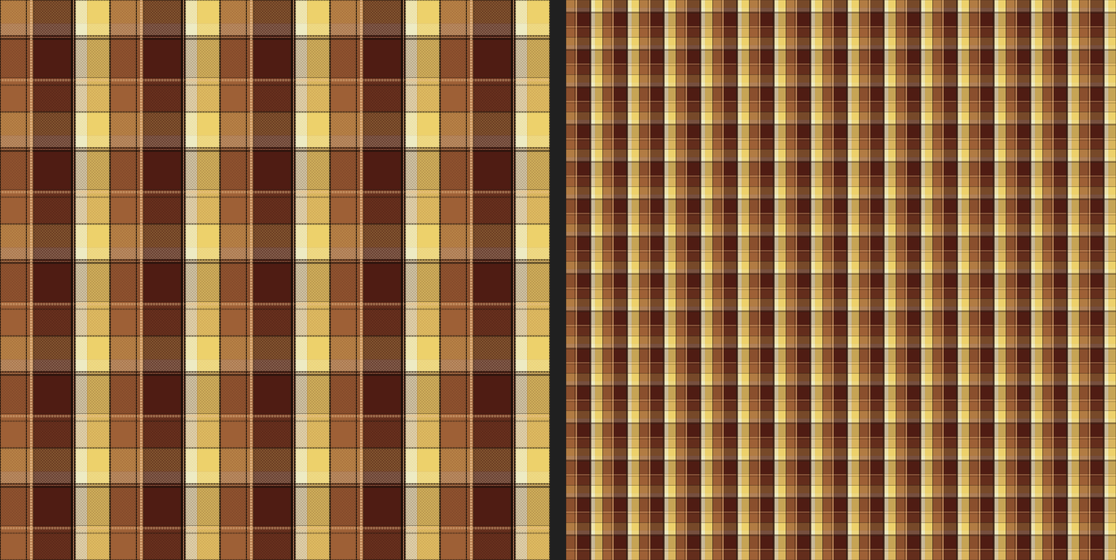
Left, the tile; right, the same tile 3 across and 3 down.
Write a WebGL 2 fragment shader that draws this pattern.

```glsl
#version 300 es
precision highp float;
// Woven plaid in rust, maroon, cream and yellow, with dotted pinstripes.

uniform vec2 u_resolution;
out vec4 fragColor;

const vec2 REPEATS = vec2(5.0);      // setts across and up
const float THREADS = 40.0;          // weave dots per sett
const float WEFT_SHARE = 0.25;       // how much of the horizontal yarn shows
const float WEAVE_CONTRAST = 0.6;
const float WEFT_LINE_OPACITY = 0.55;
const float WARP_LINE_OPACITY = 0.95;
const float TAU = 6.2831853;

const vec3 RUST = vec3(0.62, 0.375, 0.21);
const vec3 MAROON = vec3(0.31, 0.11, 0.075);
const vec3 CREAM = vec3(0.93, 0.92, 0.77);
const vec3 YELLOW = vec3(0.93, 0.82, 0.42);
const vec3 BLACK = vec3(0.07, 0.05, 0.03);
const vec3 PEACH = vec3(0.95, 0.78, 0.58);

// Where each band of the sett begins; rust begins at 0
const float MAROON_START = 0.305;
const float CREAM_START = 0.685;
const float YELLOW_START = 0.792;

// Pinstripes: centre, width, opacity, depth of the dots
const int DARK_COUNT = 5;
const vec4 DARK_LINES[DARK_COUNT] = vec4[](
  vec4(0.000, 0.014, 1.00, 0.45),
  vec4(0.240, 0.011, 0.85, 0.50),
  vec4(0.307, 0.007, 0.70, 0.50),
  vec4(0.653, 0.018, 1.00, 0.10),
  vec4(0.680, 0.015, 1.00, 0.55));
const int LIGHT_COUNT = 2;
const vec4 LIGHT_LINES[LIGHT_COUNT] = vec4[](
  vec4(0.284, 0.021, 0.90, 0.65),
  vec4(0.667, 0.007, 0.70, 0.50));

// Pixel coverage of a stripe that wraps around the sett
float stripe(float t, float centre, float width, float pixel) {
  float d = abs(fract(t - centre + 0.5) - 0.5);
  float cover = clamp((0.5 * width - d) / pixel + 0.5, 0.0, 1.0);
  return min(cover, width / pixel);
}

float band(float t, float start, float end, float pixel) {
  return stripe(t, 0.5 * (start + end), end - start, pixel);
}

// Broad colour bands along one axis
vec3 sett(float t, float pixel) {
  vec3 colour = RUST;
  colour = mix(colour, MAROON, band(t, MAROON_START, CREAM_START, pixel));
  colour = mix(colour, CREAM, band(t, CREAM_START, YELLOW_START, pixel));
  return mix(colour, YELLOW, band(t, YELLOW_START, 1.0, pixel));
}

// Thread wave, faded when threads are finer than the pixels
float threadWave(float t, float pixel) {
  float halfTurn = 0.5 * TAU * THREADS * pixel;
  float fade = halfTurn < 3.14159 ? sin(halfTurn) / halfTurn : 0.0;
  return cos(TAU * THREADS * t) * fade;
}

// Lays the pinstripes across t, dotted by the wave that runs along them
vec3 pinstripes(vec3 cloth, float t, float pixel, float wave, float opacity) {
  float gap = 0.5 - 0.5 * wave;
  for (int i = 0; i < DARK_COUNT; i++) {
    vec4 line = DARK_LINES[i];
    float cover = stripe(t, line.x, line.y, pixel);
    cloth = mix(cloth, BLACK, cover * line.z * (1.0 - line.w * gap) * opacity);
  }
  for (int i = 0; i < LIGHT_COUNT; i++) {
    vec4 line = LIGHT_LINES[i];
    float cover = stripe(t, line.x, line.y, pixel);
    cloth = mix(cloth, PEACH, cover * line.z * (1.0 - line.w * gap) * opacity);
  }
  return cloth;
}

void main() {
  vec2 p = gl_FragCoord.xy / u_resolution * REPEATS;
  vec2 pixel = REPEATS / u_resolution;
  vec2 t = fract(p);
  vec2 wave = vec2(threadWave(t.x, pixel.x), threadWave(t.y, pixel.y));

  // Staggered dots of weft show between the warp threads
  float weft = WEFT_SHARE * (1.0 + WEAVE_CONTRAST * wave.x * wave.y);
  vec3 cloth = mix(sett(t.x, pixel.x), sett(t.y, pixel.y), weft);

  // Fainter horizontal pinstripes pass under the vertical ones
  cloth = pinstripes(cloth, t.y, pixel.y, wave.x, WEFT_LINE_OPACITY);
  cloth = pinstripes(cloth, t.x, pixel.x, wave.y, WARP_LINE_OPACITY);

  fragColor = vec4(cloth, 1.0);
}
```
